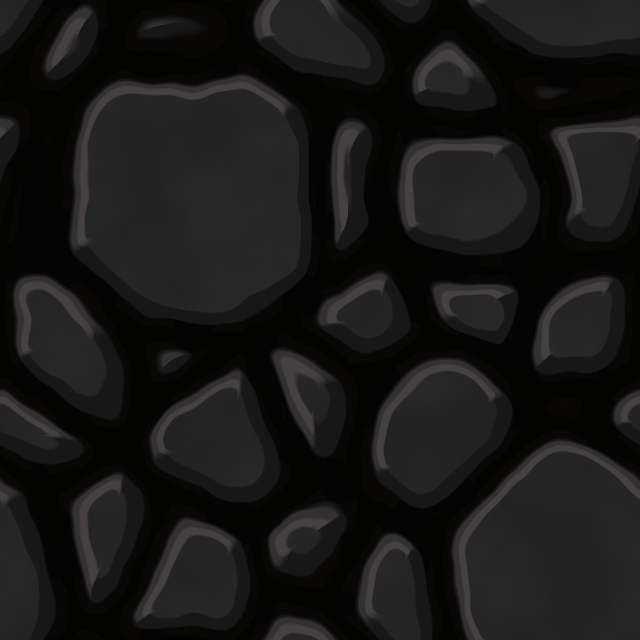
A three.js fragment shader for this texture:

```glsl
// Dark rounded field stones set in black joints, with a painted lit rim.
// A wrapped, weighted Voronoi diagram gives stones of very mixed sizes; the
// soft distance to the cell border drives joint, bevel, highlight and face.
varying vec2 vUv;

const float GRID = 5.0;             // stone seeds across the tile
const vec2 BIG_A = vec2(1.0, 3.0);  // seeds that grow into huge stones
const vec2 BIG_B = vec2(4.0, 0.0);
const float BIG_RADIUS = 0.23;
const float MAX_RADIUS = 0.14;
const float ROUNDING = 80.0;        // higher is sharper corners
const float JOINT_HALF = 0.022;
const float SHADE_WIDTH = 0.020;
const float RIM_WIDTH = 0.013;
const float LINE_WIDTH = 0.008;
const float SOFT = 0.0018;          // edge smoothing
const vec2 LIGHT = vec2(-0.6, 0.8);

const vec3 SEAM = vec3(0.012, 0.010, 0.009);
const vec3 JOINT = vec3(0.034, 0.029, 0.025);
const vec3 SHADE = vec3(0.092, 0.089, 0.089);
const vec3 RIM = vec3(0.196, 0.190, 0.190);
const vec3 HIGHLIGHT = vec3(0.272, 0.256, 0.256);
const vec3 FACE = vec3(0.148, 0.146, 0.148);

vec3 hash3(vec2 p) {
  vec3 q = fract(vec3(p.xyx) * vec3(0.1031, 0.1030, 0.0973));
  q += dot(q, q.yxz + 33.33);
  return fract((q.xxy + q.yzz) * q.zyx);
}

// Value noise that wraps after a whole number of periods
float noise(vec2 uv, float period, float salt) {
  vec2 p = uv * period;
  vec2 i = floor(p);
  vec2 f = fract(p);
  f = f * f * (3.0 - 2.0 * f);
  vec2 a = mod(i, period) + salt;
  vec2 b = mod(i + 1.0, period) + salt;
  return mix(mix(hash3(a).x, hash3(vec2(b.x, a.y)).x, f.x),
             mix(hash3(vec2(a.x, b.y)).x, hash3(b).x, f.x), f.y);
}

float fbm(vec2 uv, float period, float salt) {
  float sum = 0.0;
  float gain = 0.5;
  for (int k = 0; k < 4; k++) {
    sum += gain * noise(uv, period, salt);
    period *= 2.0;
    gain *= 0.5;
  }
  return sum / 0.9375;
}

// Seed of a cell: centre in xy, squared radius in z
vec3 stoneSeed(vec2 cell) {
  vec2 id = mod(cell, GRID);
  vec3 h = hash3(id + 17.0);
  float big = 1.0 - step(0.5, min(distance(id, BIG_A), distance(id, BIG_B)));
  vec2 centre = (cell + mix(0.1 + 0.8 * h.xy, vec2(0.5), big)) / GRID;
  float radius = mix(MAX_RADIUS * h.z, BIG_RADIUS, big);
  return vec3(centre, radius * radius);
}

float power(vec2 p, vec3 seed) {
  vec2 d = p - seed.xy;
  return dot(d, d) - seed.z;
}

// Outward direction in xy, rounded distance to the cell border in z
vec3 stoneBorder(vec2 p) {
  vec2 home = floor(p * GRID);
  vec3 own = vec3(0.0);
  float best = 1e5;
  for (int y = -2; y <= 2; y++)
    for (int x = -2; x <= 2; x++) {
      vec3 s = stoneSeed(home + vec2(float(x), float(y)));
      float d = power(p, s);
      if (d < best) { best = d; own = s; }
    }
  vec2 outward = vec2(0.0);
  float total = 1e-20;
  for (int y = -2; y <= 2; y++)
    for (int x = -2; x <= 2; x++) {
      vec3 s = stoneSeed(home + vec2(float(x), float(y)));
      float gap = distance(s.xy, own.xy);
      if (gap > 0.0001) {
        float w = exp(-ROUNDING * (power(p, s) - best) / (2.0 * gap));
        outward += w * (s.xy - own.xy) / gap;
        total += w;
      }
    }
  return vec3(outward / (length(outward) + 1e-20), -log(total) / ROUNDING);
}

float edge(float limit, float x) {
  return smoothstep(limit - SOFT, limit + SOFT, x);
}

void main() {
  // Chipped, wobbling outlines
  vec2 coarse = vec2(noise(vUv, 7.0, 3.0), noise(vUv, 7.0, 41.0)) - 0.5;
  vec2 fine = vec2(noise(vUv, 26.0, 71.0), noise(vUv, 26.0, 113.0)) - 0.5;
  vec3 border = stoneBorder(vUv + 0.042 * coarse + 0.010 * fine);
  float inside = border.z - JOINT_HALF;
  float stroke = noise(vUv, 20.0, 151.0);

  // Joint with ragged darker brush strokes
  float seamWidth = 0.021 * fbm(vUv, 13.0, 191.0) - 0.001;
  vec3 color = mix(SEAM, JOINT, edge(seamWidth, border.z));
  color = mix(color, SEAM, 0.6 * edge(0.62, noise(vUv, 17.0, 211.0)));

  // Bevel: wide and dark below, narrow and pale toward the light
  float lit = smoothstep(-0.05, 0.22, dot(border.xy, LIGHT) + 0.3 * (stroke - 0.5));
  float bevel = mix(SHADE_WIDTH, RIM_WIDTH, lit) * (0.8 + 0.4 * stroke);
  color = mix(color, SHADE, edge(0.0, inside));
  color = mix(color, RIM, lit * edge(0.003, inside));

  // Mottled face and the thin highlight on its lit side
  float mottle = fbm(vUv, 9.0, 251.0) - 0.5;
  vec3 face = FACE + 0.05 * mottle * vec3(1.0, 0.97, 0.93);
  color = mix(color, face, edge(bevel, inside));
  float lineWidth = LINE_WIDTH * (0.7 + 0.6 * noise(vUv, 15.0, 307.0));
  float line = edge(bevel - 0.002, inside) * (1.0 - edge(bevel + lineWidth, inside));
  color = mix(color, HIGHLIGHT, line * lit);

  gl_FragColor = vec4(color, 1.0);
}
```
